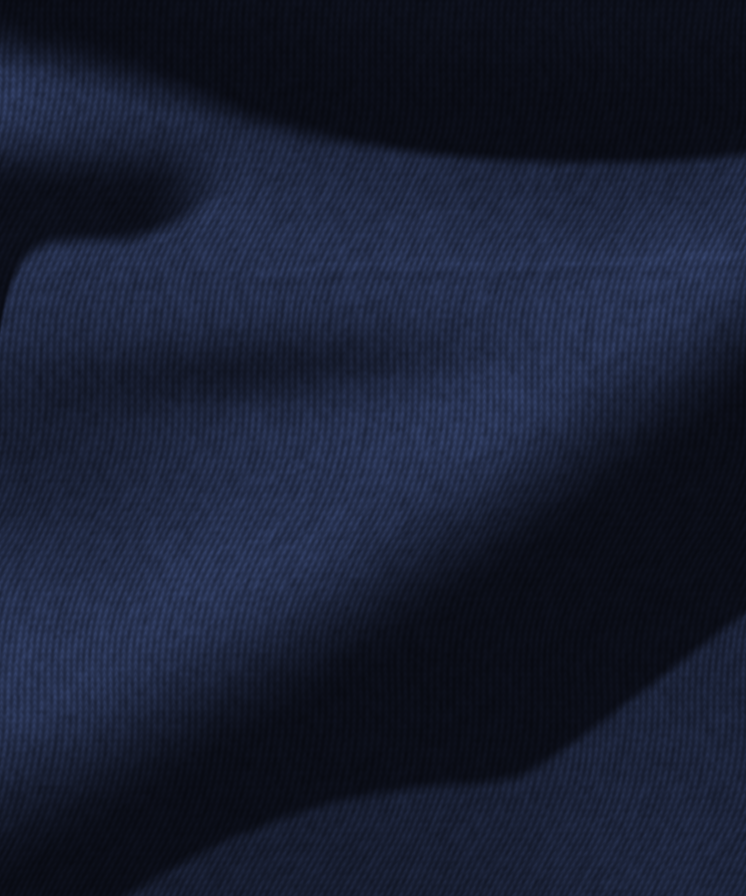
Give the GLSL for this texture, as a Shadertoy shader.

```glsl
#define SHADOW_COLOR vec3(0.032, 0.040, 0.072)
#define LIT_COLOR vec3(0.182, 0.232, 0.372)
#define RIBS 140.0
#define STITCH_ROWS 155.0
#define RIB_DEPTH 0.13
#define STITCH_DEPTH 0.06
#define GRAIN 0.26
#define LEAN 0.25
#define FOLD_SHADOW 0.92

float hash(vec2 p) {
    vec3 q = fract(vec3(p.xyx) * 0.1031);
    q += dot(q, q.yzx + 33.33);
    return fract((q.x + q.y) * q.z);
}

float noise(vec2 p) {
    vec2 cell = floor(p), f = fract(p);
    f = f * f * (3.0 - 2.0 * f);
    return mix(mix(hash(cell), hash(cell + vec2(1, 0)), f.x),
               mix(hash(cell + vec2(0, 1)), hash(cell + vec2(1, 1)), f.x), f.y);
}

float bell(float x, float center, float width) {
    float d = (x - center) / width;
    return exp(-d * d);
}

float glow(vec2 p, vec2 center, vec2 size) {
    vec2 d = (p - center) / size;
    return exp(-dot(d, d));
}

// Soft step across a boundary: 0 before it, 1 past it
float pass(float d, float softness) {
    return smoothstep(-softness, softness, d);
}

// Light on the draped cloth; y runs downward from the top
float drapeLight(vec2 p) {
    float x = p.x, y = p.y;

    // Upper fold and the lit cloth under it
    float topEdge = 0.182 - 0.31 * (x - 0.66) * (x - 0.66) - 0.012 * bell(x, 0.15, 0.10);
    float underTop = y - topEdge;
    float light = mix(0.55, 0.76, smoothstep(0.0, 0.13, underTop));
    light += 0.20 * glow(p, vec2(0.02, 0.095), vec2(0.16, 0.04));
    float topSoftness = mix(0.040, 0.009, smoothstep(0.0, 0.5, x));
    float topDepth = FOLD_SHADOW - 0.10 * smoothstep(0.06, 0.18, -underTop);
    light *= 1.0 - topDepth * (1.0 - pass(underTop, topSoftness));

    // Pocket of shade on the left, crisp along its lower rim
    float pastBend = max(x - 0.12, 0.0);
    float rim = 0.268 + 0.10 * exp(-x / 0.018) - 3.3 * pastBend * pastBend;
    float pocket = smoothstep(0.125, 0.215, y) * (1.0 - pass(y - rim, 0.013));
    light *= 1.0 - 0.88 * pocket * (1.0 - smoothstep(0.16, 0.28, x));

    // Thin raised crease
    float crease = 0.306 - 0.028 * (x - 0.3) + 0.006 * (noise(vec2(x * 22.0, 3.0)) - 0.5);
    float creaseReach = smoothstep(0.18, 0.40, x);
    light += creaseReach * (0.07 * bell(y, crease - 0.005, 0.007)
                          - 0.08 * bell(y, crease + 0.007, 0.007));

    // Hollow across the middle and haze at the left
    float hollowY = 0.412 - 0.09 * (x - 0.28);
    light *= 1.0 - 0.62 * glow(vec2(x, y), vec2(0.28, hollowY), vec2(0.24, 0.045));
    light *= 1.0 - 0.44 * glow(p, vec2(0.03, 0.50), vec2(0.16, 0.125));

    // Broad diagonal roll turning into shade
    float roll = y - (0.90 - 0.5 * x - 0.155 * x * x);
    light += 0.10 * bell(roll, -0.14, 0.07);
    light *= 1.0 - FOLD_SHADOW * smoothstep(-0.105, mix(0.095, 0.07, x), roll);

    // Lower fold with a crisp upper edge
    float leftOf = max(0.52 - x, 0.0);
    float bend = x - 0.58;
    float hem = 0.879 + 0.85 * leftOf * leftOf - 0.385 * (bend + sqrt(bend * bend + 0.0012));
    float belowHem = y - hem;
    float lower = 0.37 + 0.10 * smoothstep(0.3, 0.75, x);
    lower += 0.10 * glow(p, vec2(0.74, 0.92), vec2(0.16, 0.12));
    light = mix(light, lower, pass(belowHem, 0.010));

    return light * (0.94 + 0.12 * noise(p * 9.0));
}

// Leaning ribs, small stitches and fibre grain, centered on zero
float knit(vec2 p) {
    float across = p.x + LEAN * (p.y - sin(17.45 * (p.y - 0.42)) / 17.45);
    across += 0.006 * noise(p * 14.0);
    float rib = across * RIBS;
    float ribWave = cos(6.2832 * rib);
    float slant = abs(fract(rib) - 0.5);
    float stitchWave = cos(6.2832 * (p.y * STITCH_ROWS + slant));
    float resolved = smoothstep(1.5, 3.2, iResolution.y / max(RIBS, STITCH_ROWS));
    float fibre = noise(vec2(across * 260.0, p.y * 190.0)) - 0.5;
    float fleck = noise(vec2(across * 110.0, p.y * 75.0) + 40.0) - 0.5;
    float weave = RIB_DEPTH * ribWave + STITCH_DEPTH * stitchWave * (0.6 + 0.4 * ribWave);
    return resolved * weave + GRAIN * (0.7 * fibre + 0.5 * fleck);
}

void mainImage(out vec4 fragColor, in vec2 fragCoord) {
    vec2 p = vec2(fragCoord.x, iResolution.y - fragCoord.y) / iResolution.y;
    vec3 color = mix(SHADOW_COLOR, LIT_COLOR, drapeLight(p));
    color *= 1.0 + knit(p);
    fragColor = vec4(clamp(color, 0.0, 1.0), 1.0);
}
```
